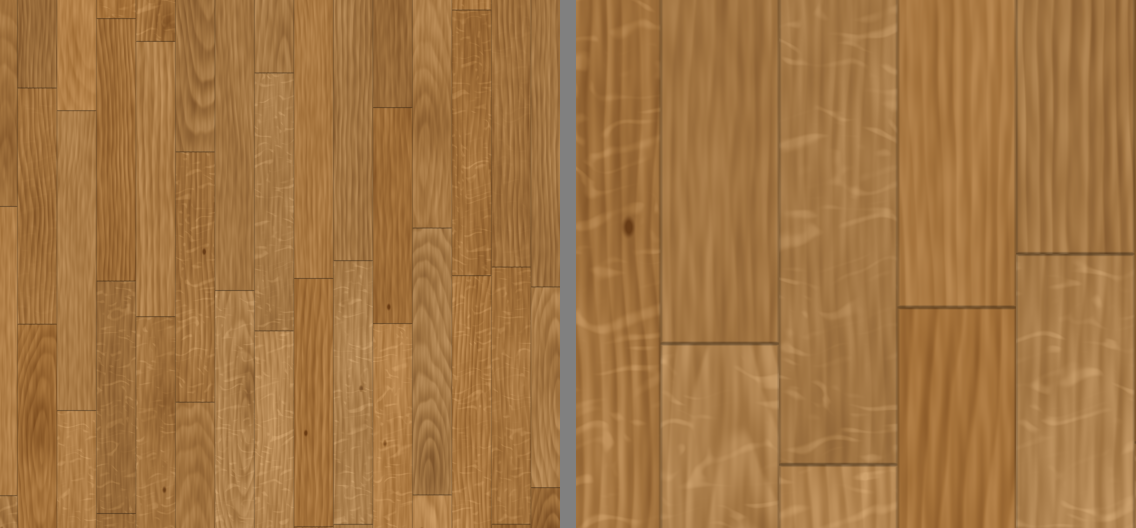
Left, the full canvas; right, a detail of the centre.
Write a Shadertoy shader that draws this texture.

```glsl
#define PLANK_WIDTH 0.0748
#define PLANK_LENGTH 0.49
#define FIRST_SEAM 0.033
#define TONE_SPREAD 0.46
#define RING_DENSITY 95.0
#define RING_CONTRAST 0.34
#define PORE_CONTRAST 0.20
#define FLECK_CONTRAST 0.22
#define SEAM_DARKNESS 0.32

const vec3 DARK_OAK = vec3(0.485, 0.308, 0.138);
const vec3 MID_OAK = vec3(0.638, 0.450, 0.240);
const vec3 PALE_OAK = vec3(0.790, 0.605, 0.390);

float hash(vec2 p) {
    vec3 q = fract(p.xyx * vec3(0.1031, 0.1030, 0.0973));
    q += dot(q, q.yzx + 33.33);
    return fract((q.x + q.y) * q.z);
}

float cornerSlope(vec2 cell, vec2 offset) {
    float angle = 6.2832 * hash(cell);
    return dot(vec2(cos(angle), sin(angle)), offset);
}

// Gradient noise, roughly -1 to 1
float noise(vec2 p) {
    vec2 i = floor(p), f = p - i;
    vec2 u = f * f * f * (f * (f * 6.0 - 15.0) + 10.0);
    vec2 e = vec2(1.0, 0.0);
    float low = mix(cornerSlope(i, f), cornerSlope(i + e, f - e), u.x);
    float high = mix(cornerSlope(i + e.yx, f - e.yx), cornerSlope(i + 1.0, f - 1.0), u.x);
    return 1.4 * mix(low, high, u.y);
}

// Height of an end joint, in plank lengths
float jointAt(float column, float row) {
    return row + 0.32 * hash(vec2(column + 61.0, row + 17.0));
}

// Growth rings of a tilted log cut by the plank face; x = ring tone, y = smudge
vec2 growthRings(vec2 p, vec2 id, vec2 seed) {
    float side = hash(id + 3.1), kind = hash(id + 8.7), lean = hash(id + 5.3) - 0.5;
    float arched = step(0.55, kind);
    float heart = (hash(id + 12.9) - 0.5) * 0.46;
    float away = p.y - heart;
    float centre = mix(sign(side - 0.5) * (0.06 + 0.1 * abs(side - 0.5)), (side - 0.5) * 0.06, arched);
    vec2 section = vec2(p.x - centre + lean * (0.06 * p.y + 0.22 * p.y * p.y),
                        0.012 + away * mix(0.05, 0.20, arched));
    float radius = length(section);
    radius += 0.010 * noise(p * vec2(16.0, 5.0) + seed);
    radius += 0.0022 * noise(p * vec2(60.0, 14.0) + seed);
    float phase = fract(radius * RING_DENSITY * mix(0.75, 1.25, hash(id + 21.0)));
    float ring = smoothstep(0.0, 0.7, phase) * (1.0 - smoothstep(0.78, 1.0, phase)) - 0.5;
    float smudge = arched * exp(-700.0 * section.x * section.x - 260.0 * away * away);
    return vec2(ring, smudge);
}

vec3 oakFloor(vec2 uv) {
    // Staggered planks
    float across = (uv.x - FIRST_SEAM) / PLANK_WIDTH;
    float column = floor(across);
    float along = uv.y / PLANK_LENGTH + 0.382 * column + 0.45 * hash(vec2(column, 4.0));
    float row = floor(along);
    row -= step(along, jointAt(column, row));
    float bottom = jointAt(column, row), top = jointAt(column, row + 1.0);
    vec2 id = vec2(column + 40.0, row + 25.0);
    vec2 p = vec2((across - column - 0.5) * PLANK_WIDTH,
                  (along - 0.5 * (bottom + top)) * PLANK_LENGTH);
    vec2 seed = 90.0 * vec2(hash(id + 1.7), hash(id + 6.1));

    // Plank tone and slow drift
    float tone = 0.51 + TONE_SPREAD * (hash(id) - 0.5);
    tone += 0.13 * noise(p * vec2(22.0, 4.5) + seed) + 0.08 * (0.5 - uv.x);

    // Rings, stronger on some planks
    vec2 rings = growthRings(p, id, seed);
    float strength = mix(0.35, 1.0, hash(id + 14.2));
    strength *= 0.85 + 0.4 * noise(p * vec2(30.0, 7.0) + seed + 9.0);
    tone += RING_CONTRAST * strength * rings.x - 0.24 * rings.y;

    // Long fibres and short pores
    float fibre = noise(p * vec2(130.0, 5.0) + seed);
    float pore = noise(p * vec2(230.0, 26.0) + seed + 5.0);
    tone += PORE_CONTRAST * (0.55 * fibre + 0.75 * pore);

    // Pale ray flecks lying across the grain
    float fleck = noise(p * vec2(45.0, 130.0) + seed + 2.0 * noise(p * 25.0 + seed));
    float rayed = smoothstep(0.55, 0.8, hash(id + 31.0));
    tone += FLECK_CONTRAST * rayed * smoothstep(0.15, 0.7, fleck);

    // Rare pin knots
    vec2 pin = p - vec2(0.05, 0.36) * (vec2(hash(id + 41.0), hash(id + 43.0)) - 0.5);
    float knot = 1.0 - smoothstep(0.001, 0.005, length(pin * vec2(1.0, 0.6)));
    tone -= 0.7 * knot * step(0.8, hash(id + 47.0));

    // Colour ramp with a golden or greyer cast
    tone = clamp(tone, -0.25, 1.1);
    vec3 color = mix(DARK_OAK, MID_OAK, min(2.0 * tone, 1.0));
    color = mix(color, PALE_OAK, max(2.0 * tone - 1.0, 0.0));
    color += (hash(id + 52.0) - 0.5) * vec3(-0.015, 0.018, 0.045);

    // Fine seams
    float sideGap = 0.5 * PLANK_WIDTH - abs(p.x);
    float endGap = min(along - bottom, top - along) * PLANK_LENGTH;
    float seam = 0.6 * (1.0 - smoothstep(0.0003, 0.0018, sideGap));
    seam = max(seam, 1.0 - smoothstep(0.0003, 0.0018, endGap));
    return color * (1.0 - SEAM_DARKNESS * seam);
}

void mainImage(out vec4 fragColor, in vec2 fragCoord) {
    // Four samples smooth every edge
    vec3 sum = vec3(0.0);
    for (int i = 0; i < 4; i++) {
        vec2 shift = vec2(float(i % 2), float(i / 2)) * 0.5 - 0.25;
        sum += oakFloor((fragCoord + shift) / iResolution.y);
    }
    fragColor = vec4(sum / 4.0, 1.0);
}
```
